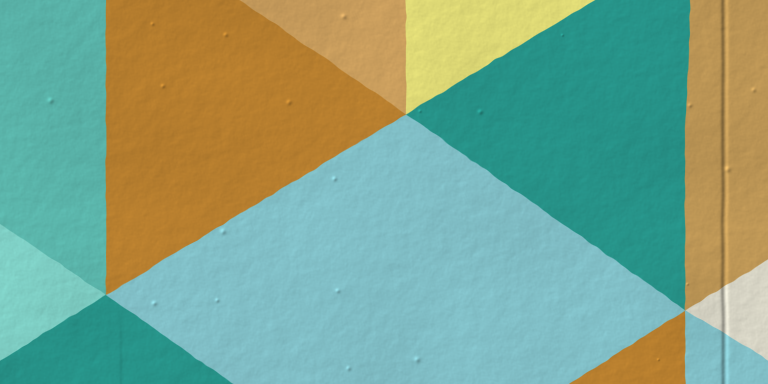
Give the GLSL for this background, as a Shadertoy shader.

```glsl
// Sunlit plaster wall painted with large triangles in teal, blue, ochre and yellow.

const vec3 SEA_GREEN = vec3(0.35, 0.70, 0.66);
const vec3 PALE_AQUA = vec3(0.49, 0.80, 0.76);
const vec3 DEEP_TEAL = vec3(0.15, 0.57, 0.53);
const vec3 SKY_BLUE  = vec3(0.50, 0.74, 0.77);
const vec3 OCHRE     = vec3(0.71, 0.49, 0.18);
const vec3 SAND      = vec3(0.78, 0.61, 0.36);
const vec3 DRY_SAND  = vec3(0.73, 0.58, 0.33);
const vec3 LEMON     = vec3(0.87, 0.85, 0.46);
const vec3 CHALK     = vec3(0.83, 0.82, 0.76);

// Corners where the painted edges meet, in units of canvas height
const vec2 LEFT_NODE  = vec2(0.276, 0.232);
const vec2 TOP_NODE   = vec2(1.057, 0.703);
const vec2 RIGHT_NODE = vec2(1.786, 0.193);
const float GROOVE_X  = 1.888;

float hash(vec2 p) {
    vec3 q = fract(vec3(p.xyx) * 0.1031);
    q += dot(q, q.yzx + 33.33);
    return fract((q.x + q.y) * q.z);
}

float noise(vec2 p) {
    vec2 i = floor(p), f = fract(p);
    f = f * f * (3.0 - 2.0 * f);
    return mix(mix(hash(i), hash(i + vec2(1, 0)), f.x),
               mix(hash(i + vec2(0, 1)), hash(i + vec2(1, 1)), f.x), f.y);
}

float plasterHeight(vec2 p) {
    float sum = 0.0, amplitude = 0.5;
    for (int i = 0; i < 4; i++) {
        sum += amplitude * noise(p);
        p = mat2(1.6, 1.2, -1.2, 1.6) * p + 7.3;
        amplitude *= 0.55;
    }
    return sum;
}

// Coverage of the area above a sloped line through a node
float above(vec2 p, vec2 node, float slope, float soft) {
    float d = (p.y - node.y - slope * (p.x - node.x)) / sqrt(1.0 + slope * slope);
    return smoothstep(-soft, soft, d);
}

float rightOf(float x, float edge, float soft) {
    return smoothstep(-soft, soft, x - edge);
}

vec3 paintedTriangles(vec2 p, float soft) {
    // Left column
    float leftRise = above(p, LEFT_NODE, 0.62, soft);
    float leftFall = above(p, LEFT_NODE, -0.67, soft);
    vec3 left = mix(DEEP_TEAL, mix(PALE_AQUA, SEA_GREEN, leftFall), leftRise);

    // Middle column: two crossing diagonals, then the lower corners
    float rise = above(p, TOP_NODE, 0.603, soft);
    float fall = above(p, TOP_NODE, p.x < TOP_NODE.x ? -0.687 : -0.70, soft);
    vec3 crown = mix(SAND, LEMON, rightOf(p.x, TOP_NODE.x, soft));
    vec3 middle = mix(mix(SKY_BLUE, DEEP_TEAL, fall), mix(OCHRE, crown, fall), rise);
    middle = mix(DEEP_TEAL, middle, above(p, LEFT_NODE, -0.70, soft));
    middle = mix(middle, OCHRE, 1.0 - above(p, RIGHT_NODE, 0.638, soft));

    // Right column
    float rightRise = above(p, RIGHT_NODE, 0.61, soft);
    float rightFall = above(p, RIGHT_NODE, -0.61, soft);
    vec3 right = mix(mix(SKY_BLUE, CHALK, rightFall), DRY_SAND, rightRise);

    float rightEdge = 1.784 + 0.013 * smoothstep(0.6, 1.0, p.y);
    vec3 color = mix(left, middle, rightOf(p.x, LEFT_NODE.x, soft));
    return mix(color, right, rightOf(p.x, rightEdge, soft));
}

// Sparse lumps, lit on the upper left and shaded on the lower right
float lumps(vec2 p, float scale) {
    vec2 cell = floor(p * scale);
    vec2 center = 0.2 + 0.6 * vec2(hash(cell + 3.1), hash(cell + 8.7));
    vec2 d = (p * scale - cell - center) / scale;
    float radius = mix(0.003, 0.007, hash(cell + 5.9));
    float present = step(0.72, hash(cell + 1.3));
    return present * exp(-dot(d, d) / (radius * radius)) * dot(d, vec2(-0.7, 0.7)) / radius;
}

// A narrow vertical band with a soft profile
float band(float x, float center, float width) {
    float d = (x - center) / width;
    return exp(-d * d);
}

void mainImage(out vec4 fragColor, in vec2 fragCoord) {
    vec2 p = fragCoord / iResolution.y;
    float soft = max(0.8 / iResolution.y, 0.002);

    // Paint with slightly uneven edges
    vec2 wobble = vec2(noise(p * 45.0), noise(p * 45.0 + 19.0)) - 0.5;
    vec3 color = paintedTriangles(p + 0.004 * wobble, soft);

    // Plaster relief under raking light
    vec2 toLight = vec2(-0.004, 0.004);
    float relief = plasterHeight(p * 28.0) - plasterHeight((p + toLight) * 28.0);
    float shade = 1.0 + 0.22 * relief + 0.05 * (noise(p * 5.0) - 0.5);
    shade += 0.45 * lumps(p, 6.0);

    // Vertical groove and a faint seam below the left corner
    float grooveX = GROOVE_X + 0.003 * (noise(vec2(2.0, p.y * 12.0)) - 0.5);
    shade -= 0.28 * band(p.x, grooveX - 0.006, 0.005);
    shade += 0.14 * band(p.x, grooveX + 0.005, 0.005);
    shade -= 0.06 * band(p.x, 0.315, 0.004) * (1.0 - smoothstep(0.1, 0.23, p.y));

    fragColor = vec4(clamp(color * shade, 0.0, 1.0), 1.0);
}
```
